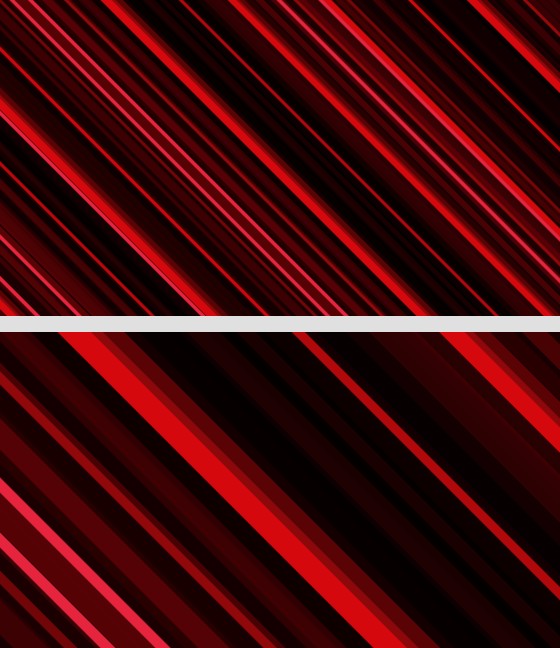
Top, the full canvas; bottom, a detail of the centre.
Give the GLSL for this background, as a Shadertoy shader.

```glsl
// Diagonal red neon stripes of mixed width and brightness on near-black.

// Colours
const vec3 BLACK   = vec3(0.015, 0.0, 0.0);
const vec3 EMBER   = vec3(0.11, 0.0, 0.004);
const vec3 WINE    = vec3(0.20, 0.0, 0.01);
const vec3 MAROON  = vec3(0.35, 0.01, 0.02);
const vec3 CRIMSON = vec3(0.55, 0.03, 0.04);
const vec3 SCARLET = vec3(0.83, 0.03, 0.05);
const vec3 PINK    = vec3(0.90, 0.14, 0.24);

// Layout, in canvas heights measured across the stripes
const float PAIR_PERIOD  = 0.882;  // spacing of the pink pairs
const float PAIR_ORIGIN  = 0.067;
const float PAIR_GAP     = 0.029;  // half gap of the central pair
const float PAIR_SPREAD  = 0.037;  // extra half gap of outer pairs
const float PINK_WIDTH   = 0.016;
const float LONE_PINK    = -0.357;
const float LINE_PERIOD  = 0.363;  // thin red lines
const float LINE_ORIGIN  = 0.572;
const float LINE_WIDTH   = 0.014;
const float BAND_PERIOD  = 0.579;  // broad red bands
const float BAND_ORIGIN  = 0.259;
const float BAND_WOBBLE  = 0.104;
const float BAND_WIDTH   = 0.030;
const float FAINT_PERIOD = 0.061;  // faint background stripes
const float TAU = 6.28318;

float hash(float n) {
    return fract(sin(n * 127.1 + 11.7) * 43758.5453);
}

// Smooth-edged coverage of a stripe
float stripe(float s, float centre, float width) {
    float edge = 1.2 / iResolution.y;
    return 1.0 - smoothstep(-edge, edge, abs(s - centre) - 0.5 * width);
}

// Random faint stripes, one per cell
vec3 faintStripes(vec3 col, float s, float period, float seed, float busy) {
    float cell = floor(s / period);
    float pick = hash(cell + seed);
    float centre = (cell + 0.4 + 0.2 * hash(cell + seed + 31.0)) * period;
    float width = period * mix(0.22, 0.55, hash(cell + seed + 57.0));
    vec3 tint = mix(WINE, MAROON, pick);
    float strength = mix(0.25, 1.0, busy) * mix(0.5, 1.0, pick);
    return mix(col, tint, stripe(s, centre, width) * strength);
}

void mainImage(out vec4 fragColor, in vec2 fragCoord) {
    vec2 p = fragCoord / iResolution.y;
    float s = p.x + p.y - 1.0;

    // Dim glow around the pink pairs, black valleys between them
    float busy = 0.5 + 0.5 * cos(TAU * (s - PAIR_ORIGIN) / PAIR_PERIOD);
    vec3 col = mix(BLACK, EMBER, busy);

    // Two layers of faint stripes
    col = faintStripes(col, s, FAINT_PERIOD * 1.7, 3.0, busy);
    col = faintStripes(col, s, FAINT_PERIOD, 19.0, busy);

    // Thin lines of varied brightness
    for (int i = -4; i <= 3; i++) {
        float k = float(i);
        float centre = LINE_ORIGIN + k * LINE_PERIOD;
        vec3 tint = mix(CRIMSON, SCARLET, hash(k + 5.0));
        col = mix(col, tint, stripe(s, centre, LINE_WIDTH));
        float offset = LINE_PERIOD * mix(0.35, 0.65, hash(k + 41.0));
        col = mix(col, CRIMSON, 0.75 * stripe(s, centre + offset, LINE_WIDTH));
    }

    // Broad bands with a darker shoulder
    for (int i = -2; i <= 2; i++) {
        float k = float(i);
        float centre = BAND_ORIGIN + k * BAND_PERIOD
                     - BAND_WOBBLE * cos(2.4 * (k - 1.0));
        float width = BAND_WIDTH * mix(0.85, 1.25, hash(k + 73.0));
        col = mix(col, MAROON, stripe(s, centre + 0.6 * width, 1.8 * width));
        col = mix(col, CRIMSON, stripe(s, centre + 0.2 * width, 1.3 * width));
        col = mix(col, SCARLET, stripe(s, centre, width));
    }

    // Pink pairs; the outer pairs carry a red edge
    for (int i = -1; i <= 1; i++) {
        float k = float(i);
        float centre = PAIR_ORIGIN + k * PAIR_PERIOD;
        float gap = PAIR_GAP + PAIR_SPREAD * abs(k);
        vec3 edgeTint = mix(MAROON, SCARLET, 0.5 + 0.5 * k);
        float edgeMask = stripe(s, centre + gap + 0.02, 0.028);
        col = mix(col, edgeTint, edgeMask * abs(k));
        float pair = stripe(abs(s - centre), gap, PINK_WIDTH);
        col = mix(col, PINK, pair);
    }
    col = mix(col, PINK, stripe(s, LONE_PINK, PINK_WIDTH));

    fragColor = vec4(col, 1.0);
}
```
